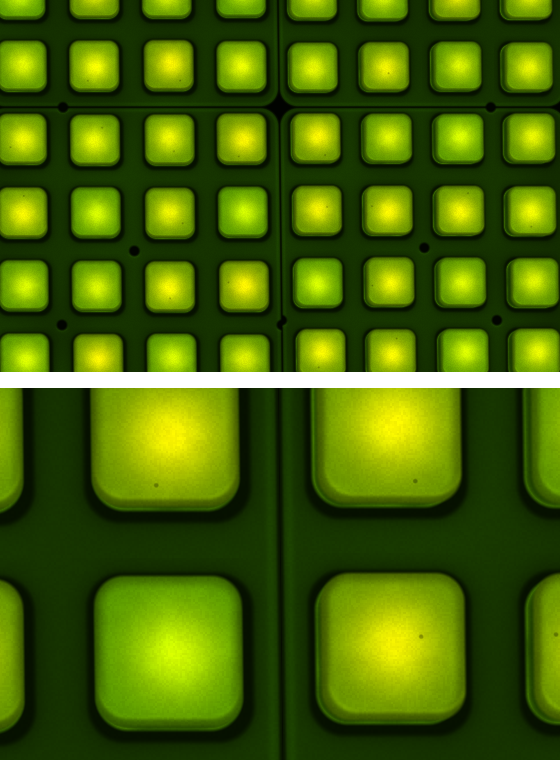
Top, the full canvas; bottom, a detail of the centre.
Write a Shadertoy shader that draws this pattern.

```glsl
// Backlit rubber keypad: glowing green keys in dark wells, on four-by-four panels.
// One unit is one key pitch, with the origin where four panels meet; each key is
// layered from rounded-box distances, with parallax and hashed variation.

float hash(vec2 p) {
    vec3 v = fract(vec3(p.xyx) * vec3(0.1031, 0.1030, 0.0973));
    v += dot(v, v.yzx + 33.33);
    return fract((v.x + v.y) * v.z);
}

float noise(vec2 p) {
    vec2 i = floor(p), f = fract(p);
    f = f * f * (3.0 - 2.0 * f);
    return mix(mix(hash(i), hash(i + vec2(1, 0)), f.x),
               mix(hash(i + vec2(0, 1)), hash(i + vec2(1, 1)), f.x), f.y);
}

float roundBox(vec2 p, vec2 halfSize, float radius) {
    vec2 q = abs(p) - halfSize + radius;
    return length(max(q, 0.0)) + min(max(q.x, q.y), 0.0) - radius;
}

float fill(float d, float blur) {
    return smoothstep(blur, -blur, d);
}

// Panel surface with seams, corner gaps and peg holes
vec3 panelColor(vec2 p, float px) {
    float light = 1.08 - 0.035 * length(p - vec2(-0.6, -1.4));
    light *= 0.88 + 0.24 * noise(p * 1.3 + 20.0);
    vec3 color = vec3(0.085, 0.2, 0.0) * light;

    float edge = roundBox(mod(p, 4.0) - 2.0, vec2(2.0), 0.26);
    color *= 1.0 + 0.2 * exp(-pow((edge + 0.045) / 0.02, 2.0));
    color *= 1.0 - 0.6 * smoothstep(-0.025, -0.004, edge);
    color = mix(color, vec3(0.005, 0.012, 0.0), fill(-edge, px));

    vec2 pegs[4] = vec2[4](vec2(2.95, 0.0), vec2(2.0, 1.96), vec2(3.0, 2.97), vec2(0.0, 2.97));
    for (int i = 0; i < 4; i++) {
        vec2 toPeg = vec2(abs(p.x), -p.y) - pegs[i];
        float d = length(toPeg) - 0.07;
        color += vec3(0.03, 0.06, 0.0) * exp(-abs(d - 0.015) * 70.0) * smoothstep(0.0, 0.08, toPeg.y);
        color = mix(color, vec3(0.008, 0.02, 0.0), fill(d, px + 0.008));
    }
    return color;
}

// One key: well, translucent skirt, then the lit cap
vec3 addKey(vec3 color, vec2 p, vec2 id, float right, float px) {
    vec2 jitter = vec2(hash(id + 11.0), hash(id + 37.0)) - 0.5;
    vec2 c = p - vec2(-0.01 - right * 0.012 * id.y, 0.065) - jitter * 0.02;
    vec2 shift = vec2(-right * (0.028 + 0.012 * id.x), -0.022);
    vec2 size = vec2(0.335, 0.342);

    float well = roundBox(c - shift * 0.8 - vec2(0.008, -0.012), size + 0.042, 0.16);
    color *= 1.0 - 0.3 * exp(-max(well, 0.0) * 25.0);
    color = mix(color, vec3(0.025, 0.065, 0.0), fill(well, px + 0.012));

    float skirt = roundBox(c - shift, size, 0.15);
    vec3 skirtColor = vec3(0.1, 0.22, 0.0);
    skirtColor += vec3(0.16, 0.24, 0.0) * exp(-abs(skirt + 0.012) * 90.0)
                * (0.35 + 0.65 * noise(c * 9.0 + id * 5.0));
    color = mix(color, skirtColor, fill(skirt, px + 0.004));

    // The lamp sits just off the middle of each cap
    float cap = roundBox(c, size, 0.135);
    vec2 lamp = c - vec2(0.01, 0.0) - jitter.yx * 0.05;
    float glow = exp(-dot(lamp, lamp) * 23.0);
    vec3 capColor = mix(vec3(0.375, 0.58, 0.0), vec3(0.9, 0.97, 0.0), glow);
    capColor = mix(capColor, vec3(0.98, 1.0, 0.0), 0.4 * exp(-dot(lamp, lamp) * 200.0));
    capColor *= 1.0 - 0.32 * smoothstep(-0.07, 0.0, cap);

    // Rounded lower lip and side wall
    float face = roundBox(c - vec2(right * 0.02, 0.022), size - 0.022, 0.13);
    capColor *= 1.0 - 0.12 * smoothstep(-0.01, 0.02, face);
    capColor += vec3(0.07, 0.09, 0.0) * exp(-pow((face - 0.004) / 0.012, 2.0))
              * smoothstep(0.0, -0.3, c.y);

    // Uneven lamps: hue, brightness and faint smudges
    float tint = hash(id + 71.0);
    capColor *= vec3(0.88 + 0.2 * tint, 0.97 + 0.05 * hash(id + 5.0), 1.0);
    capColor *= 0.97 + 0.06 * noise(c * 14.0 + id * 7.0);
    vec2 speckAt = (vec2(hash(id + 3.0), hash(id + 9.0)) - 0.5) * 0.5;
    capColor *= 1.0 - 0.3 * step(0.6, tint) * fill(length(c - speckAt) - 0.01, px);
    return mix(color, capColor, fill(cap, px + 0.006));
}

void mainImage(out vec4 fragColor, in vec2 fragCoord) {
    float px = 5.1 / iResolution.y;
    vec2 p = (fragCoord - 0.5 * iResolution.xy) * px - vec2(-0.01, 1.08);

    // Slight lean, and a tighter pitch on the right-hand panels
    p.x += 0.012 * p.y;
    float right = step(0.0, p.x);
    p /= mix(1.005, 0.983, right);

    vec2 id = floor(p);
    vec3 color = panelColor(p, px);
    color = addKey(color, p - id - 0.5, id, right, px);

    // Fine grain
    color *= 0.97 + 0.06 * hash(floor(p * 95.0) + 500.0);
    fragColor = vec4(clamp(color, 0.0, 1.0), 1.0);
}
```
